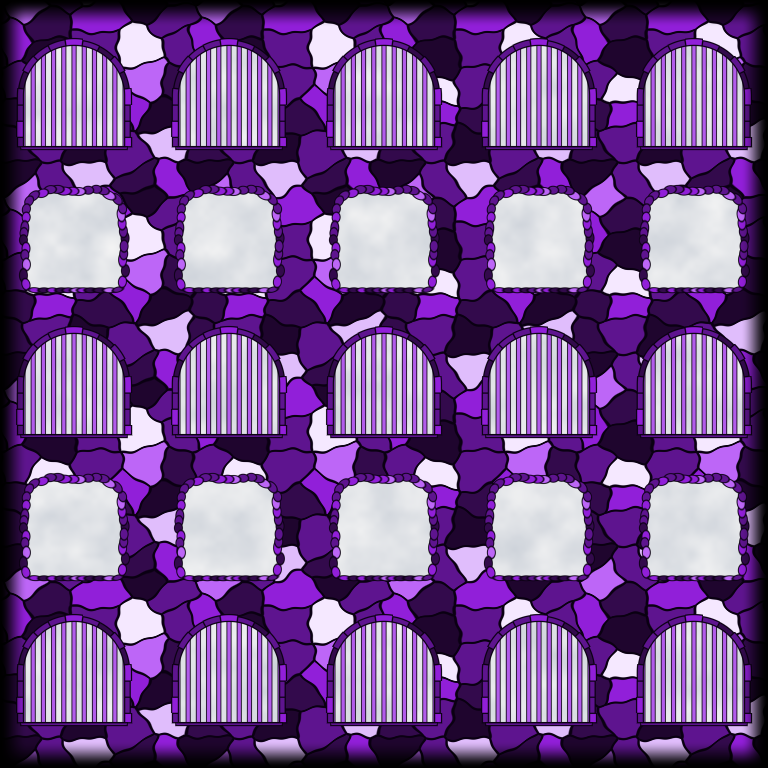
Give the GLSL for this pattern, as a WebGL 1 fragment shader.

```glsl
precision highp float;
// A violet rubble wall pierced by a five by five grid of windows: rows of
// barred arches alternate with rows of openings edged in rough stones.
// The wall is a tiling Voronoi diagram; windows use distance functions.

uniform vec2 u_resolution;

const vec2 WINDOW_PITCH = vec2(0.2018, 0.1875);
const vec2 WALL_CELLS = vec2(5.0, 6.0);   // stones in one wall tile
const float WALL_TILES = 4.0;
const float ARCH_RADIUS = 0.066;
const vec2 RING_HALF = vec2(0.0645, 0.0655);
const int RING_STONES = 44;
const vec3 INK = vec3(0.04, 0.0, 0.07);

float hash(vec2 p) {
  return fract(sin(dot(p, vec2(127.1, 311.7))) * 43758.545);
}

vec2 hash2(vec2 p) {
  return vec2(hash(p), hash(p + 37.2));
}

float noise(vec2 p) {
  vec2 i = floor(p), f = fract(p);
  f = f * f * (3.0 - 2.0 * f);
  return mix(mix(hash(i), hash(i + vec2(1, 0)), f.x),
             mix(hash(i + vec2(0, 1)), hash(i + vec2(1, 1)), f.x), f.y);
}

// Coverage of the region where distance d is negative
float cover(float d, float px) {
  return 1.0 - smoothstep(-0.7 * px, 0.7 * px, d);
}

// Palette from near black to pale lilac, for t from 0 to 1
vec3 stoneColor(float t) {
  vec3 c = vec3(0.12, 0.02, 0.18);
  c = mix(c, vec3(0.20, 0.04, 0.30), step(0.16, t));
  c = mix(c, vec3(0.37, 0.08, 0.56), step(0.36, t));
  c = mix(c, vec3(0.57, 0.12, 0.85), step(0.63, t));
  c = mix(c, vec3(0.74, 0.40, 0.97), step(0.80, t));
  c = mix(c, vec3(0.88, 0.74, 0.99), step(0.86, t));
  return mix(c, vec3(0.96, 0.91, 1.0), step(0.93, t));
}

vec2 stoneCentre(vec2 cell) {
  return cell + 0.08 + 0.84 * hash2(mod(cell, WALL_CELLS) + 3.0);
}

vec3 wallColor(vec2 uv, float px) {
  vec2 phase = uv * WALL_TILES * 6.2832;
  uv += 0.003 * sin(phase.yx * vec2(4.0, 3.0) + 1.5 * sin(phase * 2.0));
  uv += 0.0012 * sin(phase.yx * vec2(11.0, 9.0));
  vec2 p = uv * WALL_TILES * WALL_CELLS, base = floor(p);
  vec2 nearCell = base;
  float nearest = 9.0;
  for (int j = -1; j <= 1; j++) for (int i = -1; i <= 1; i++) {
    vec2 cell = base + vec2(i, j);
    float d = length(stoneCentre(cell) - p);
    if (d < nearest) { nearest = d; nearCell = cell; }
  }
  // Distance to the closest joint
  vec2 a = stoneCentre(nearCell) - p;
  float joint = 9.0;
  for (int j = -2; j <= 2; j++) for (int i = -2; i <= 2; i++) {
    vec2 b = stoneCentre(nearCell + vec2(i, j)) - p;
    if (i != 0 || j != 0) joint = min(joint, dot(0.5 * (a + b), normalize(b - a)));
  }
  // Shuffled shades, so that each tile holds the whole palette
  vec2 id = mod(nearCell, WALL_CELLS);
  float shade = (mod(13.0 * (id.x + 5.0 * id.y), 30.0) + 0.5) / 30.0;
  return mix(stoneColor(shade), INK, cover(joint * 0.045 - 0.0016, px));
}

vec3 paneColor(vec2 uv) {
  float cloud = 0.6 * noise(uv * 28.0) + 0.3 * noise(uv * 61.0) + 0.1 * noise(uv * 130.0);
  return mix(vec3(0.80, 0.82, 0.85), vec3(0.96), cloud);
}

vec3 barredWindow(vec3 col, vec3 pane, vec2 p, float px) {
  float d = p.y > 0.0 ? length(p) - ARCH_RADIUS
                      : max(abs(p.x), -p.y) - ARCH_RADIUS;
  // Vertical bars
  float pitch = 0.0133;
  float bar = abs(fract(p.x / pitch + 0.5) - 0.5) * pitch - 0.0022;
  vec3 inside = mix(pane, INK, cover(bar - 0.0011, px));
  inside = mix(inside, vec3(0.70, 0.36, 0.92), cover(bar, px));
  col = mix(col, inside, cover(d, px));
  // Frame blocks, counted from the keystone down each side
  float s = p.y > 0.0 ? atan(abs(p.x), p.y) * ARCH_RADIUS
                      : ARCH_RADIUS * 1.5708 - p.y;
  float blockLength = 0.021, q = s / blockLength + 0.5;
  float h = hash(vec2(floor(q) * sign(p.x), 5.0));
  float halfThick = 0.0032 + 0.0013 * h;
  float band = max(abs(d - halfThick) - halfThick, -ARCH_RADIUS - p.y);
  float joint = (0.5 - abs(fract(q) - 0.5)) * blockLength;
  vec3 block = mix(stoneColor(0.3 + 0.45 * h), INK, cover(joint - 0.0008, px));
  col = mix(col, INK, cover(band - 0.0009, px));
  col = mix(col, block, cover(band + 0.0007, px));
  // Sill
  vec2 e = abs(p + vec2(0.0, ARCH_RADIUS + 0.002)) - vec2(0.070, 0.0025);
  float sill = max(e.x, e.y);
  col = mix(col, INK, cover(sill, px));
  return mix(col, stoneColor(0.4), cover(sill + 0.0014, px));
}

// Equals one on the outline: rounded above, nearly square below
float ringNorm(vec2 p) {
  float n = p.y > 0.0 ? 4.0 : 14.0;
  vec2 q = pow(abs(p) / RING_HALF + 0.0001, vec2(n));
  return pow(q.x + q.y, 1.0 / n);
}

vec2 ringPoint(float angle) {
  vec2 v = vec2(cos(angle), sin(angle)) * RING_HALF;
  return v / ringNorm(v);
}

vec3 stoneWindow(vec3 col, vec3 pane, vec2 p, float px) {
  float edge = (ringNorm(p) - 1.0) * RING_HALF.x;
  col = mix(col, pane, cover(edge, px));
  if (abs(edge) > 0.025) return col;
  for (int i = 0; i < RING_STONES; i++) {
    vec2 h = hash2(vec2(float(i), 8.0));
    float angle = 6.2832 * (float(i) + 0.4 * h.x) / float(RING_STONES);
    vec2 c = ringPoint(angle);
    vec2 along = normalize(ringPoint(angle + 0.04) - ringPoint(angle - 0.04));
    vec2 across = vec2(-along.y, along.x);
    float upper = step(-0.06, c.y);
    vec2 v = p - c - across * (h.y - 0.5) * 0.005 * upper;
    vec2 size = vec2(0.0075 + 0.003 * h.x, mix(0.0038, 0.0058, upper));
    float d = (length(vec2(dot(v, along), dot(v, across)) / size) - 1.0) * size.y;
    col = mix(col, INK, cover(d, px));
    col = mix(col, stoneColor(0.2 + 0.66 * h.y), cover(d + 0.0012, px));
  }
  return col;
}

void main() {
  vec2 uv = gl_FragCoord.xy / u_resolution;
  float px = 1.0 / min(u_resolution.x, u_resolution.y);
  vec2 id = clamp(floor((uv - 0.5) / WINDOW_PITCH + 0.5), -2.0, 2.0);
  vec2 p = uv - 0.5 - id * WINDOW_PITCH;

  vec3 col = wallColor(uv, px);
  vec3 pane = paneColor(uv);
  if (mod(id.y, 2.0) < 0.5) col = barredWindow(col, pane, p, px);
  else col = stoneWindow(col, pane, p, px);

  // Dark border
  vec2 rim = min(uv, 1.0 - uv);
  col *= smoothstep(0.0, 0.036, rim.x) * smoothstep(0.0, 0.036, rim.y);
  gl_FragColor = vec4(col, 1.0);
}
```
